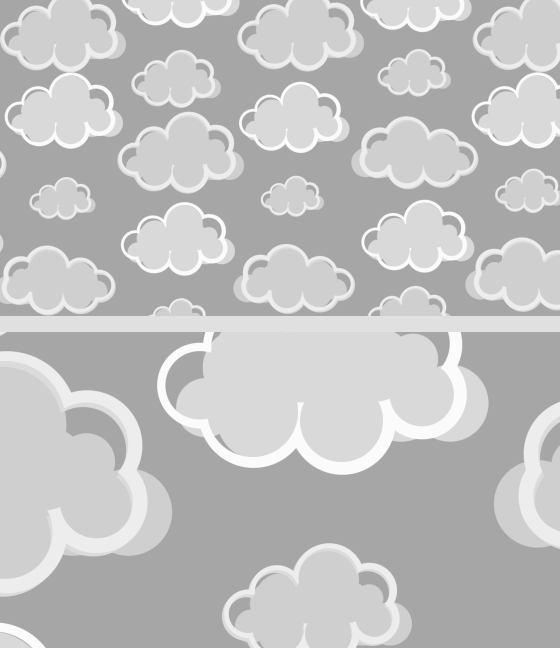
Top, the full canvas; bottom, a detail of the centre.
Write a Shadertoy shader that draws this pattern.

```glsl
// Flat grey sky scattered with puffy clouds: each is a soft fill with a loose, displaced outline.
// Clouds sit on a jittered, column-staggered lattice whose three-colouring sets size and tone;
// fill and outline are unions of circles around a capsule body.

#define PITCH vec2(0.375, 0.255)   // lattice spacing, in canvas heights
#define JITTER 0.030               // full range of random displacement
#define STROKE 0.034               // half width of the outline, in cloud radii
#define SKY vec3(0.65)
#define GREY_FILL vec3(0.81)
#define GREY_RIM vec3(0.86)
#define GREY_LINE vec3(0.93)
#define WHITE_FILL vec3(0.85)
#define WHITE_LINE vec3(0.985)

const int OUTLINE_COUNT = 7;
const int LOBE_COUNT = 15;

// Lobes as centre and radius: outline first, then fill.
const vec3 LOBES[15] = vec3[15](
    vec3( 0.22,  0.30, 0.39), vec3(-0.40,  0.14, 0.29), vec3(-0.74, -0.12, 0.26),
    vec3(-0.38, -0.30, 0.34), vec3( 0.22, -0.36, 0.32), vec3( 0.76, -0.18, 0.26),
    vec3( 0.70,  0.16, 0.29),
    vec3( 0.20,  0.28, 0.38), vec3(-0.36,  0.07, 0.29), vec3(-0.70, -0.27, 0.20),
    vec3(-0.33, -0.33, 0.30), vec3( 0.22, -0.36, 0.31), vec3( 0.95, -0.24, 0.26),
    vec3( 0.62, -0.22, 0.28), vec3( 0.70,  0.06, 0.17));

vec3 hash3(vec2 p) {
    vec3 q = vec3(dot(p, vec2(127.1, 311.7)), dot(p, vec2(269.5, 183.3)), dot(p, vec2(419.2, 371.9)));
    return fract(sin(q + 2.3) * 43758.55);
}

// Signed distance to the union of lobes [first, last) and the body.
float cloud(vec2 p, int first, int last, float squash) {
    float d = length(vec2(p.x - clamp(p.x, -0.45, 0.45), p.y)) - 0.27;
    for (int k = first; k < last; k++) {
        vec3 lobe = LOBES[k];
        d = min(d, length(p - lobe.xy * vec2(1.0, squash)) - lobe.z);
    }
    return d;
}

float coverage(float d, float pixel) {
    return 1.0 - smoothstep(-0.75 * pixel, 0.75 * pixel, d);
}

void drawCloud(inout vec3 color, vec2 uv, vec2 cell) {
    vec3 rnd = hash3(cell);
    float stagger = 0.5 * mod(cell.x, 2.0);
    vec2 centre = (cell + vec2(0.5, 0.5 + stagger)) * PITCH + (rnd.xy - 0.5) * JITTER;

    // Three-colouring of the lattice: large grey, medium white, small grey.
    float kind = mod(cell.x - cell.y + floor(cell.x * 0.5), 3.0);
    bool large = kind < 0.5;
    bool white = !large && kind < 1.5;
    float radius = large ? mix(0.170, 0.190, rnd.z)
                 : white ? mix(0.156, 0.168, rnd.z)
                         : mix(0.088, 0.140, rnd.z);
    bool flipped = large && rnd.x < 0.6;
    float squash = flipped ? 0.75 : 1.0;

    vec2 p = (uv - centre) / radius;
    if (flipped) p.x = -p.x;
    p.x += 0.08;
    if (dot(p, p) > 2.2) return;
    float pixel = 1.0 / (iResolution.y * radius);

    // Displaced fill
    float fill = cloud(p, OUTLINE_COUNT, LOBE_COUNT, squash);
    color = mix(color, white ? WHITE_FILL : GREY_FILL, coverage(fill, pixel));

    // Soft second edge below the grey outlines
    if (!white) {
        float rim = cloud(p + vec2(0.02, 0.03), 0, OUTLINE_COUNT, squash);
        color = mix(color, GREY_RIM, coverage(abs(rim) - STROKE, pixel));
    }

    // Brush outline, heavier toward the lower right
    float edge = cloud(p, 0, OUTLINE_COUNT, squash);
    float width = STROKE + 0.010 * clamp(p.x - p.y, -0.6, 1.0);
    color = mix(color, white ? WHITE_LINE : GREY_LINE, coverage(abs(edge) - width, pixel));
}

void mainImage(out vec4 fragColor, in vec2 fragCoord) {
    vec2 uv = fragCoord / iResolution.y;
    vec3 color = SKY;

    // Visit the nearest lattice cells
    float column = floor(uv.x / PITCH.x);
    for (int i = -1; i <= 1; i++) {
        float x = column + float(i);
        float row = floor(uv.y / PITCH.y - 0.5 * mod(x, 2.0));
        for (int j = -1; j <= 1; j++)
            drawCloud(color, uv, vec2(x, row + float(j)));
    }
    fragColor = vec4(color, 1.0);
}
```
